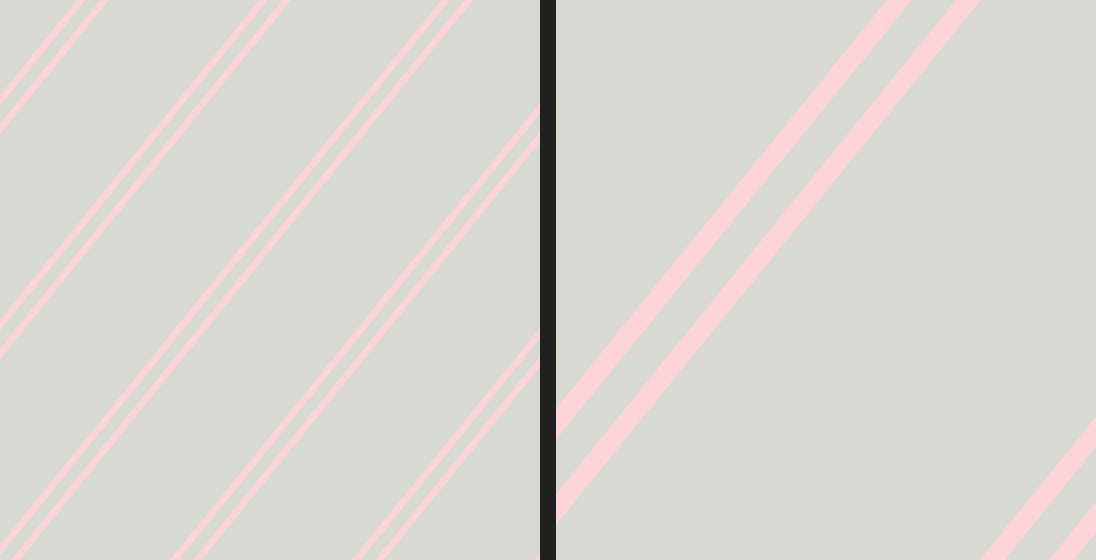
Left: the whole. Right: its middle third, enlarged.
Give the GLSL for this pattern, as a Shadertoy shader.

```glsl
// Signed distance to the nearest pair of parallel lines; p is in canvas heights
float linePair(vec2 p) {
    float angle = radians(51.0);
    float across = dot(p, vec2(sin(angle), -cos(angle))) - 0.0051;

    // Repeat across the diagonal, with each pair centred in its cell
    float period = 0.2527;
    float fromCentre = abs(mod(across + 0.5 * period, period) - 0.5 * period);

    // Mirror one line to both sides of the centre
    return abs(fromCentre - 0.016) - 0.0057;
}

void mainImage(out vec4 fragColor, in vec2 fragCoord) {
    float pixel = 1.0 / iResolution.y;
    float dist = linePair(fragCoord * pixel);

    // Pink lines over pale grey with a one-pixel soft edge
    float coverage = clamp(0.5 - dist / pixel, 0.0, 1.0);
    vec3 color = mix(vec3(0.848, 0.851, 0.829), vec3(0.992, 0.828, 0.855), coverage);
    fragColor = vec4(color, 1.0);
}
```
